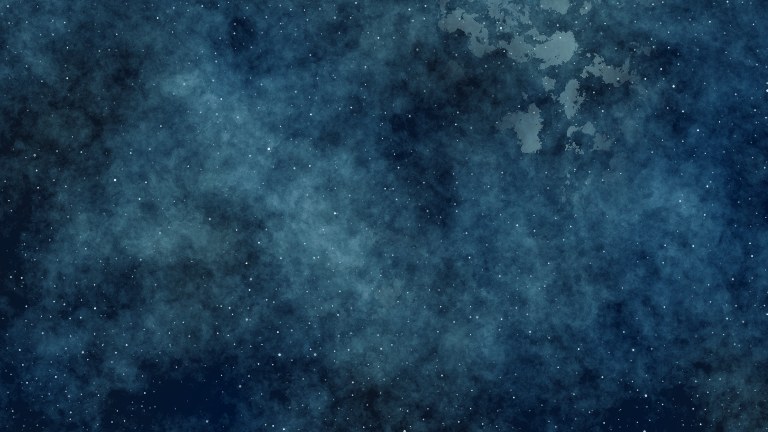
A Shadertoy shader for this texture:

```glsl
// Deep blue night sky painted in watercolour: fractal noise gives the granular washes,
// broad glows set light and shade, thresholded noise gives pale flakes and dark stains,
// and jittered grids scatter blots and stars on top.

float hash(vec2 p) {
    vec3 q = fract(vec3(p.xyx) * 0.1031);
    q += dot(q, q.yzx + 33.33);
    return fract((q.x + q.y) * q.z);
}

float noise(vec2 p) {
    vec2 i = floor(p), f = fract(p);
    f = f * f * (3.0 - 2.0 * f);
    return mix(mix(hash(i), hash(i + vec2(1, 0)), f.x),
               mix(hash(i + vec2(0, 1)), hash(i + vec2(1, 1)), f.x), f.y);
}

// Fractal noise around 0.5; a higher gain makes it rougher
float fbm(vec2 p, float gain) {
    float sum = 0.0, amp = 1.0, total = 0.0;
    for (int i = 0; i < 6; i++) {
        sum += amp * noise(p + 50.0);
        total += amp;
        p = mat2(1.6, 1.2, -1.2, 1.6) * p + 7.3;
        amp *= gain;
    }
    return sum / total;
}

// Soft round glow, 1 at its centre
float glow(vec2 p, vec2 centre, float radius) {
    vec2 d = (p - centre) / radius;
    return exp(-dot(d, d));
}

// Broad light and shade of the whole sky
float skyLight(vec2 p) {
    float light = 0.9 * glow(p, vec2(0.60, 0.68), 0.25) + 0.9 * glow(p, vec2(0.80, 0.43), 0.10)
                + 0.9 * glow(p, vec2(1.38, 0.92), 0.27) + 0.8 * glow(p, vec2(1.54, 0.55), 0.22)
                + 0.3 * glow(p, vec2(0.25, 0.42), 0.22);
    float shade = 1.1 * (1.0 - smoothstep(0.0, 0.33, p.y)) + 1.4 * glow(p, vec2(1.80, 0.55), 0.14)
                + 0.8 * glow(p, vec2(0.00, 0.55), 0.22) + 0.7 * glow(p, vec2(1.10, 0.79), 0.15)
                + 0.6 * glow(p, vec2(0.00, 0.85), 0.22);
    return light - shade;
}

// Tone in standard deviations around the middle blue
vec3 palette(float tone) {
    vec3 deep = vec3(0.04, 0.12, 0.21), middle = vec3(0.11, 0.25, 0.35);
    vec3 light = vec3(0.22, 0.41, 0.50), pale = vec3(0.35, 0.53, 0.62);
    vec3 col = mix(middle, deep, clamp(-tone / 1.45, 0.0, 1.3));
    col = mix(col, light, clamp(tone / 1.75, 0.0, 1.0));
    return mix(col, pale, clamp((tone - 1.75) / 1.35, 0.0, 1.0));
}

// Small discs, one at most in each cell of a jittered grid
float scatter(vec2 p, float cells, float chance, float radius, float blur) {
    vec2 id = floor(p * cells);
    vec2 jitter = 0.2 + 0.6 * vec2(hash(id + 3.7), hash(id + 91.3));
    float d = length(p * cells - id - jitter) / cells;
    float r = radius * mix(0.7, 1.2, hash(id + 17.1));
    float strength = mix(0.4, 1.0, hash(id + 41.9));
    return step(hash(id + 63.2), chance) * strength * (1.0 - smoothstep(r - blur, r + blur, d));
}

void mainImage(out vec4 fragColor, in vec2 fragCoord) {
    vec2 p = fragCoord / iResolution.y;
    float pixel = 1.0 / iResolution.y;

    // Washes, mottling and paper grain, from broad to fine
    vec2 warp = vec2(fbm(p * 5.0, 0.65), fbm(p * 5.0 + 21.0, 0.65)) - 0.5;
    float wash = fbm(p * 4.0 + warp * 0.5 + 4.0, 0.6) - 0.5;
    float mottle = fbm(p * 14.0 + warp + 9.0, 0.75) - 0.5;
    float grain = fbm(p * 48.0 + 27.0, 0.8) - 0.5;
    float tone = skyLight(p + warp * 0.25) + 3.8 * wash + 3.6 * mottle + 2.4 * grain - 0.12;

    // Ragged dark stains and pale dabs
    float stain = smoothstep(0.53, 0.59, fbm(p * 9.0 + warp + 33.0, 0.7));
    float dab = smoothstep(0.54, 0.61, fbm(p * 24.0 + 60.0, 0.7));
    tone += 0.45 * dab * smoothstep(-0.12, 0.12, wash) - 0.4 * stain;

    // Faint round blots, mostly at the lower right
    float corner = smoothstep(0.7, 1.6, p.x) * (1.0 - smoothstep(0.3, 0.6, p.y));
    tone += 0.6 * corner * (scatter(p, 15.0, 0.35, 0.012, 0.003)
                          - scatter(p + 5.3, 21.0, 0.4, 0.010, 0.003));

    // Hue drifts between clear blue and grey green
    float drift = fbm(p * 2.2 + 80.0, 0.5) - 0.5 + 0.25 * glow(p, vec2(0.0, 0.85), 0.3)
                + 0.15 * glow(p, vec2(1.25, 0.75), 0.35) - 0.12 * glow(p, vec2(1.65, 0.5), 0.3);
    vec3 col = palette(tone) + vec3(0.08, 0.01, -0.10) * drift;

    // Pale crumbling flakes of paint in a few clusters
    float cluster = glow(p, vec2(1.28, 0.64), 0.11) + glow(p, vec2(1.33, 0.90), 0.16)
                  + 0.6 * glow(p, vec2(0.71, 0.12), 0.05) + 0.7 * glow(p, vec2(1.08, 0.96), 0.10)
                  + 0.4 * glow(p, vec2(0.85, 0.36), 0.12);
    float flakes = smoothstep(0.56, 0.62, fbm(p * 18.0 + warp + 14.0, 0.65) + 0.05 * cluster);
    col = mix(col, vec3(0.48, 0.63, 0.66), 0.65 * flakes * min(cluster, 1.0));

    // Stars in three sizes, thinned by a slow noise
    float crowd = 0.4 + 1.1 * noise(p * 4.0 + 11.0) + 0.4 * (1.0 - smoothstep(0.0, 0.3, p.y));
    float stars = 0.5 * scatter(p, 47.0, 0.22 * crowd, 0.0013, 0.6 * pixel)
                + 0.9 * scatter(p + 2.1, 29.0, 0.40 * crowd, 0.0018, 0.55 * pixel)
                + scatter(p + 8.4, 13.0, 0.14, 0.0024, 0.55 * pixel)
                + 0.12 * scatter(p + 8.4, 13.0, 0.14, 0.003, 0.006);
    col = mix(col, vec3(0.78, 0.90, 0.93), min(stars, 1.0));

    fragColor = vec4(clamp(col, 0.0, 1.0), 1.0);
}
```
